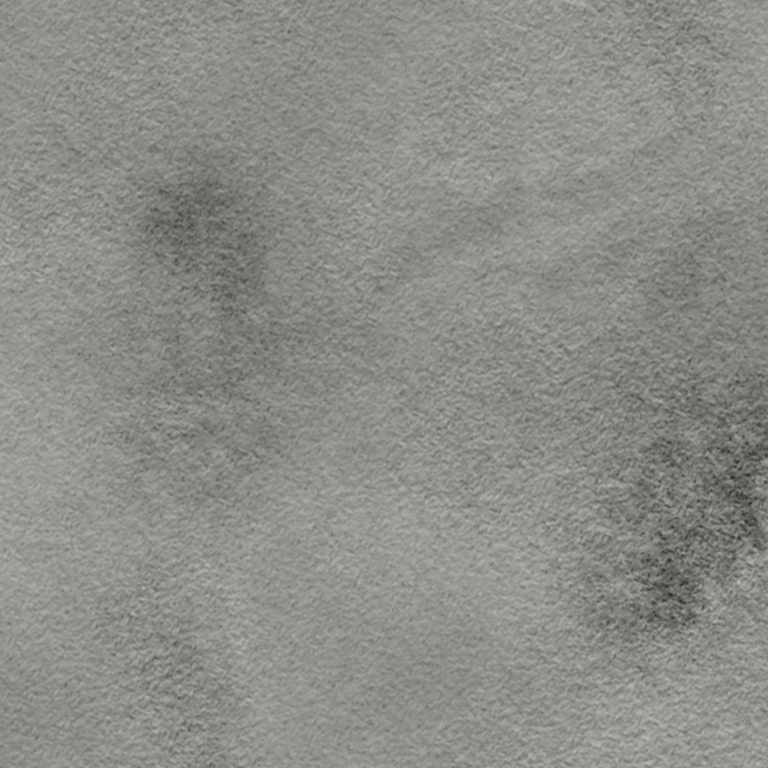
Write a WebGL 2 fragment shader that draws this texture.

```glsl
#version 300 es
precision highp float;
// Weathered grey concrete: cloudy tone, gritty stains, pits and trowel strokes.
uniform vec2 u_resolution;
out vec4 fragColor;

// Tone
const float BASE_TONE = 0.571;
const vec3 WARM_TINT = vec3(0.006, 0.002, -0.011);
const float CLOUD_DEPTH = 0.125;

// Grit and pits
const float FINE_SCALE = 270.0;
const float FINE_DEPTH = 0.10;
const float GRAIN_SCALE = 165.0;
const float GRAIN_DEPTH = 0.075;
const float CLUMP_SCALE = 72.0;
const float CLUMP_DEPTH = 0.04;
const float PIT_SCALE = 170.0;
const float PIT_DEPTH = 0.15;

// Trowel marks
const float STROKE_ANGLE = 0.45;
const vec2 STROKE_SCALE = vec2(6.0, 24.0);
const vec3 STROKE_ZONE = vec3(0.72, 0.73, 0.22);
const vec3 SWEEP_ARC = vec3(0.53, 0.20, 0.22);

// Stains: centre, radius, darkness
const int STAIN_COUNT = 7;
const vec4 STAINS[STAIN_COUNT] = vec4[](
  vec4(0.95, 0.36, 0.15, 0.125), vec4(0.83, 0.26, 0.10, 0.065),
  vec4(0.23, 0.72, 0.09, 0.070), vec4(0.27, 0.48, 0.18, 0.055),
  vec4(0.86, 0.94, 0.08, 0.050), vec4(0.22, 0.08, 0.10, 0.045),
  vec4(0.95, 0.69, 0.14, 0.050));

float hash(vec2 cell) {
  uvec2 q = uvec2(ivec2(cell));
  uint h = q.x * 1597334673u;
  h = (h ^ (h >> 16)) * 2246822519u + q.y * 3266489917u;
  h = (h ^ (h >> 15)) * 2246822519u;
  h = (h ^ (h >> 13)) * 3266489917u;
  return float((h ^ (h >> 16)) >> 8) / 16777216.0;
}

float valueNoise(vec2 p) {
  vec2 i = floor(p), f = fract(p);
  f = f * f * (3.0 - 2.0 * f);
  vec2 e = vec2(1.0, 0.0);
  return mix(mix(hash(i), hash(i + e.xy), f.x),
             mix(hash(i + e.yx), hash(i + e.xx), f.x), f.y);
}

mat2 rotation(float a) {
  return mat2(cos(a), sin(a), -sin(a), cos(a));
}

// Layered noise, centred on zero
float fbm(vec2 p) {
  float sum = 0.0, amplitude = 0.5;
  for (int i = 0; i < 5; i++) {
    sum += amplitude * (valueNoise(p) - 0.5);
    p = rotation(0.65) * p * 2.03 + 17.3;
    amplitude *= 0.5;
  }
  return sum;
}

// Noise shaded as relief, lit from the upper left
float relief(vec2 p) {
  return valueNoise(p) - valueNoise(p + vec2(-0.6, 0.8));
}

float softSpot(vec2 p, vec2 centre, float radius) {
  vec2 d = (p - centre) / radius;
  return exp(-dot(d, d));
}

// Small ragged pits, one candidate per cell, kept where density is high
float pits(vec2 p, float density, float blur) {
  vec2 cell = floor(p);
  float cover = 0.0;
  for (int y = -1; y <= 1; y++)
  for (int x = -1; x <= 1; x++) {
    vec2 c = cell + vec2(x, y);
    vec2 centre = c + vec2(hash(c + 11.0), hash(c + 47.0));
    vec2 d = rotation(6.3 * hash(c + 211.0)) * (p - centre) * vec2(0.75, 1.3);
    float radius = mix(0.2, 0.5, hash(c + 83.0));
    float keep = step(hash(c + 129.0), density);
    float disc = 1.0 - smoothstep(radius - blur, radius + blur, length(d));
    cover = max(cover, keep * disc * mix(0.3, 1.0, hash(c + 171.0)));
  }
  return cover;
}

void main() {
  float size = min(u_resolution.x, u_resolution.y);
  vec2 uv = gl_FragCoord.xy / size;
  vec2 warp = vec2(fbm(uv * 5.0 + 3.0), fbm(uv * 5.0 + 41.0));
  vec2 bent = uv + 0.22 * warp;

  // Broad clouds and stains
  float tone = BASE_TONE + CLOUD_DEPTH * fbm(bent * 3.5 + 60.0);
  float stain = 0.0;
  for (int i = 0; i < STAIN_COUNT; i++)
    stain += STAINS[i].w * softSpot(bent, STAINS[i].xy, STAINS[i].z);
  float blotch = fbm(uv * 30.0 + 7.0);
  tone -= stain * (1.0 + 2.2 * blotch);

  // Brushed strokes with pale wisps
  float zone = softSpot(bent, STROKE_ZONE.xy, STROKE_ZONE.z);
  vec2 along = rotation(-STROKE_ANGLE) * (uv + 0.2 * warp);
  float stroke = fbm(along * STROKE_SCALE + 23.0);
  float wisp = pow(1.0 - min(abs(stroke) * 3.0, 1.0), 5.0);
  tone += zone * (0.16 * stroke + 0.03 * wisp + 0.09 * blotch);

  // Faint edge of a curved sweep
  float arc = distance(uv + 0.02 * warp, SWEEP_ARC.xy) - SWEEP_ARC.z;
  float leftSide = smoothstep(0.45, 0.30, uv.x);
  tone += 0.022 * leftSide * exp(-pow(arc / 0.014, 2.0));

  // Fine grit, coarser and stronger in the stains
  float rough = mix(0.7, 1.05, smoothstep(-0.15, 0.15, fbm(bent * 4.0 + 90.0)));
  rough += 4.0 * stain;
  float grit = FINE_DEPTH * relief(rotation(0.4) * uv * FINE_SCALE);
  grit += GRAIN_DEPTH * relief(rotation(0.9) * uv * GRAIN_SCALE + 31.0);
  float clump = valueNoise(rotation(1.1) * uv * CLUMP_SCALE) - 0.5;
  tone += rough * (grit + CLUMP_DEPTH * (1.0 + 8.0 * stain) * clump);

  // Dark pits gathered in stains and rough areas
  float density = clamp(0.07 + 0.05 * rough + 3.0 * stain + 0.4 * blotch, 0.0, 0.5);
  tone -= PIT_DEPTH * (0.45 + 4.0 * stain) * pits(uv * PIT_SCALE, density, PIT_SCALE / size);

  fragColor = vec4(clamp(tone + WARM_TINT, 0.0, 1.0), 1.0);
}
```
